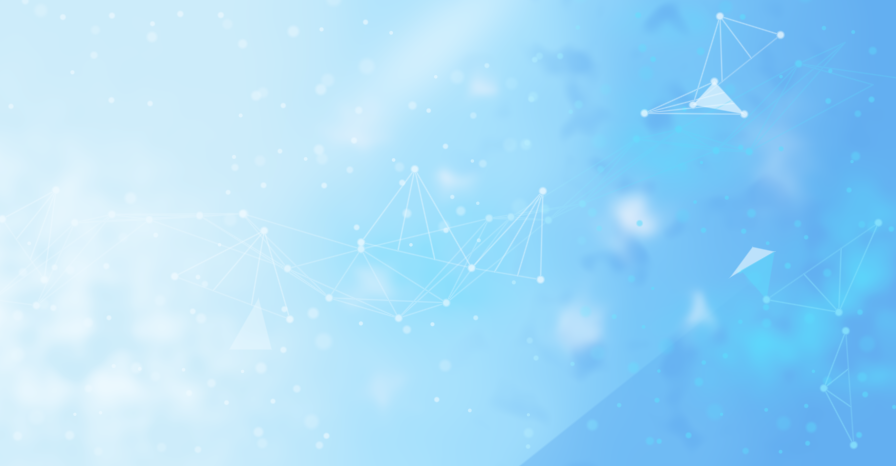
Reproduce this background procedurally as a Shadertoy shader.

```glsl
#define PALE vec3(0.80, 0.925, 0.98)
#define SKY vec3(0.65, 0.88, 0.99)
#define AZURE vec3(0.46, 0.765, 0.97)
#define DEEP vec3(0.38, 0.675, 0.94)
#define CYAN vec3(0.36, 0.86, 0.99)
#define FROST vec3(0.94, 0.98, 1.0)
#define LINE_WIDTH 0.0014
#define DOT_RADIUS 0.0085
#define WEB_NODES 21
#define WEB_JITTER 0.26

vec2 hash2(vec2 p) {
    p = vec2(dot(p, vec2(127.1, 311.7)), dot(p, vec2(269.5, 183.3)));
    return fract(sin(p) * 43758.5);
}

float gradientNoise(vec2 p) {
    vec2 i = floor(p), f = fract(p), w = f * f * (3.0 - 2.0 * f), o = vec2(1, 0);
    float a = dot(hash2(i) - 0.5, f), b = dot(hash2(i + o) - 0.5, f - o);
    float c = dot(hash2(i + o.yx) - 0.5, f - o.yx), d = dot(hash2(i + 1.0) - 0.5, f - 1.0);
    return 2.0 * mix(mix(a, b, w.x), mix(c, d, w.x), w.y);
}

void tint(inout vec3 col, vec3 colour, float amount) {
    col = mix(col, colour, clamp(amount, 0.0, 0.9));
}

float glow(vec2 p, float x, float y, float rx, float ry) {
    vec2 d = (p - vec2(x, y)) / vec2(rx, ry);
    return exp(-dot(d, d));
}

float link(vec2 p, vec2 a, vec2 b) {
    vec2 d = b - a;
    float dist = length(p - a - d * clamp(dot(p - a, d) / dot(d, d), 0.0, 1.0));
    float soft = 1.0 / iResolution.y;
    return 1.0 - smoothstep(LINE_WIDTH - soft, LINE_WIDTH + soft, dist);
}

float disc(vec2 p, vec2 centre, float radius) {
    return 1.0 - smoothstep(radius * 0.5, radius * 1.3, length(p - centre));
}

// Rays from an apex to points spread along a base edge
float fan(vec2 p, vec2 apex, vec2 a, vec2 b) {
    float mask = max(disc(p, apex, DOT_RADIUS), 0.4 * link(p, a, b));
    for (int i = 0; i < 4; i++)
        mask = max(mask, 0.6 * link(p, apex, mix(a, b, float(i) / 3.0)));
    return max(mask, max(disc(p, a, DOT_RADIUS), disc(p, b, DOT_RADIUS)));
}

float side(vec2 p, vec2 a, vec2 b) {
    vec2 d = normalize(b - a);
    return d.y * (p.x - a.x) - d.x * (p.y - a.y);
}

// Triangle with clockwise corners
float facet(vec2 p, vec2 a, vec2 b, vec2 c) {
    float inside = min(side(p, a, b), min(side(p, b, c), side(p, c, a)));
    return smoothstep(-1.0, 1.0, inside * iResolution.y);
}

// Nodes drift along a band that climbs to the right
vec2 webNode(int k) {
    vec2 h = hash2(vec2(float(k), 7.0)) - 0.5;
    float x = 0.085 * float(k) + 0.06 * h.x;
    float y = 0.46 - 0.04 * sin(3.0 * x) + 0.3 * smoothstep(0.95, 1.6, x);
    return vec2(x, y + WEB_JITTER * h.y);
}

void mainImage(out vec4 fragColor, in vec2 fragCoord) {
    vec2 p = fragCoord / iResolution.y;
    float cloud = gradientNoise(p * 3.0) + 0.6 * gradientNoise(p * 7.0 + 4.0);
    float wisp = gradientNoise(p * 10.0 + 2.0) + 0.5 * gradientNoise(p * 21.0);
    float right = smoothstep(0.9, 1.45, p.x);

    // Sky gradient, pale left to blue right
    float u = p.x / 1.92 + 0.06 * (0.5 - p.y) + 0.07 * cloud;
    vec3 col = mix(PALE, SKY, smoothstep(0.2, 0.56, u));
    tint(col, AZURE, smoothstep(0.5, 0.78, u));
    tint(col, DEEP, smoothstep(0.72, 0.98, u));

    // Slanted shade at the lower right
    float slant = (p.x - 1.225) * 0.62 - (p.y - 0.0875) * 0.78;
    tint(col, DEEP, 0.4 * smoothstep(-0.003, 0.003, slant) * smoothstep(1.75, 1.35, p.x));

    // Light beam, white haze and cyan pools
    vec2 q = p - vec2(0.9, 0.87);
    vec2 along = vec2(0.74 * q.x + 0.67 * q.y, 0.74 * q.y - 0.67 * q.x);
    tint(col, FROST, 0.5 * glow(along, 0.05, 0.0, 0.3, 0.075));
    tint(col, FROST, 0.8 * glow(p, 0.02, 0.4, 0.36, 0.3) * (0.9 + cloud + wisp));
    tint(col, FROST, 0.5 * glow(p, 0.25, 0.2, 0.3, 0.2) * (0.5 + 2.0 * wisp));
    tint(col, CYAN, 0.3 * glow(p, 0.93, 0.43, 0.22, 0.13) * (1.0 + wisp));
    float pool = glow(p, 1.62, 0.27, 0.17, 0.1) + glow(p, 1.84, 0.43, 0.12, 0.17);
    pool += 0.8 * glow(p, 1.45, 0.7, 0.13, 0.1) + 0.7 * glow(p, 1.9, 0.19, 0.08, 0.03);
    pool += 0.6 * glow(p, 1.45, 0.95, 0.1, 0.04);
    tint(col, CYAN, pool * (0.5 + 0.8 * wisp));
    tint(col, DEEP, right * smoothstep(0.05, 0.5, -wisp) * 0.6);

    // Blurred light flecks
    vec2 w = p + 0.05 * vec2(gradientNoise(p * 16.0), gradientNoise(p * 16.0 + 9.0));
    float fleck = 0.8 * glow(w, 1.36, 0.535, 0.05, 0.055) + 0.5 * glow(w, 1.24, 0.3, 0.04, 0.06);
    fleck += 0.5 * glow(w, 1.495, 0.335, 0.025, 0.04) + 0.55 * glow(w, 1.04, 0.815, 0.03, 0.035);
    fleck += 0.6 * glow(w, 0.965, 0.61, 0.035, 0.03) + 0.5 * glow(w, 0.775, 0.725, 0.05, 0.04);
    fleck += 0.5 * glow(w, 0.8, 0.39, 0.05, 0.04) + 0.3 * glow(w, 1.67, 0.66, 0.06, 0.1);
    fleck += 0.35 * glow(w, 0.83, 0.17, 0.04, 0.05);
    tint(col, vec3(0.92, 0.95, 0.99), fleck);

    // Scattered dust, sharp and soft
    vec3 spark = mix(FROST, CYAN, right);
    for (int i = 0; i < 3; i++) {
        float size = 0.09 + 0.03 * float(i);
        vec2 cell = floor(p / size), seed = hash2(cell + 3.0 + 20.0 * float(i));
        float dust = disc(p, (cell + 0.2 + 0.6 * seed) * size, (0.006 + 0.005 * float(i)) * (0.6 + 0.6 * seed.y));
        tint(col, spark, dust * step(0.55, hash2(cell + float(i)).x) * (0.6 - 0.17 * float(i)));
    }

    // Translucent facets
    tint(col, FROST, 0.65 * facet(p, vec2(1.533, 0.825), vec2(1.597, 0.755), vec2(1.487, 0.775)));
    tint(col, FROST, 0.6 * facet(p, vec2(1.615, 0.47), vec2(1.662, 0.46), vec2(1.567, 0.405)));
    tint(col, CYAN, 0.5 * facet(p, vec2(1.662, 0.46), vec2(1.645, 0.357), vec2(1.59, 0.42)));
    tint(col, FROST, 0.4 * facet(p, vec2(0.555, 0.36), vec2(0.583, 0.25), vec2(0.492, 0.25)));

    // Faint web along the band
    float web = 0.0;
    for (int k = 0; k < WEB_NODES; k++) {
        vec2 a = webNode(k);
        web = max(web, disc(p, a, DOT_RADIUS));
        for (int j = 1; j < 4; j++) web = max(web, 0.45 * link(p, a, webNode(k + j)));
    }
    tint(col, spark, 0.65 * web);

    // Brighter fans
    float rays = fan(p, vec2(1.545, 0.965), vec2(1.487, 0.775), vec2(1.675, 0.925));
    rays = max(rays, fan(p, vec2(1.383, 0.757), vec2(1.533, 0.825), vec2(1.597, 0.755)));
    rays = max(rays, fan(p, vec2(0.89, 0.637), vec2(0.775, 0.48), vec2(1.012, 0.425)));
    rays = max(rays, fan(p, vec2(1.165, 0.59), vec2(1.012, 0.425), vec2(1.16, 0.4)));
    rays = max(rays, fan(p, vec2(0.567, 0.505), vec2(0.375, 0.407), vec2(0.622, 0.315)));
    tint(col, FROST, 0.75 * max(rays, fan(p, vec2(0.12, 0.592), vec2(0.005, 0.53), vec2(0.095, 0.4))));
    float cool = fan(p, vec2(1.768, 0.167), vec2(1.815, 0.29), vec2(1.832, 0.045));
    cool = max(cool, fan(p, vec2(1.8, 0.33), vec2(1.645, 0.357), vec2(1.885, 0.522)));
    tint(col, mix(CYAN, FROST, 0.3), 0.8 * cool);
    fragColor = vec4(col, 1.0);
}
```
